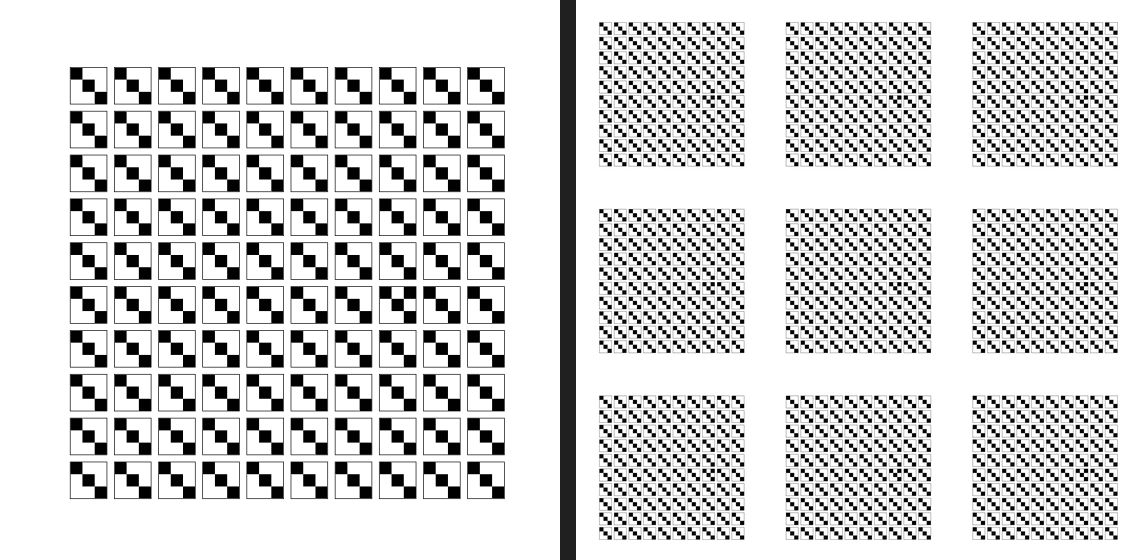
Left: one tile. Right: repeated 3 by 3.
Reproduce this pattern procedurally as a Shadertoy shader.

```glsl
const vec2  GRID_COUNT  = vec2(10.0);
const vec2  GRID_CENTER = vec2(0.5130, 0.4946);
const vec2  PITCH       = vec2(0.07885, 0.0783);
const float TILE_SIZE   = 0.0656;
const float LINE_WIDTH  = 0.0012;
const vec2  ODD_TILE    = vec2(7.0, 4.0);   // the tile with one extra square
const vec3  PAPER       = vec3(1.0);
const vec3  INK         = vec3(0.005);

// Exact share of a pixel at p that lies inside a centred square
float squareCoverage(vec2 p, float size, vec2 pixel) {
    vec2 low  = max(p - 0.5 * pixel, vec2(-0.5 * size));
    vec2 high = min(p + 0.5 * pixel, vec2( 0.5 * size));
    vec2 overlap = max(high - low, 0.0) / pixel;
    return overlap.x * overlap.y;
}

float outlineCoverage(vec2 p, vec2 pixel) {
    return squareCoverage(p, TILE_SIZE + LINE_WIDTH, pixel)
         - squareCoverage(p, TILE_SIZE - LINE_WIDTH, pixel);
}

// Three squares stepping down from the upper left
float diagonalCoverage(vec2 p, vec2 pixel) {
    float side = TILE_SIZE / 3.0;
    float ink = 0.0;
    for (int i = -1; i <= 1; i++) {
        vec2 center = side * float(i) * vec2(1.0, -1.0);
        ink += squareCoverage(p - center, side, pixel);
    }
    return ink;
}

void mainImage(out vec4 fragColor, in vec2 fragCoord) {
    vec2 pixel = 1.0 / iResolution.xy;
    vec2 uv = fragCoord * pixel;

    // Tile index and position relative to the tile centre
    vec2 grid = (uv - GRID_CENTER) / PITCH + 0.5 * GRID_COUNT;
    vec2 tile = floor(grid);
    vec2 p = (fract(grid) - 0.5) * PITCH;

    float ink = max(outlineCoverage(p, pixel), diagonalCoverage(p, pixel));

    // Extra upper right square
    if (tile == ODD_TILE) {
        float side = TILE_SIZE / 3.0;
        ink = max(ink, squareCoverage(p - vec2(side), side, pixel));
    }

    // Blank margin around the block of tiles
    bool inside = all(greaterThanEqual(tile, vec2(0.0)))
               && all(lessThan(tile, GRID_COUNT));
    ink = inside ? clamp(ink, 0.0, 1.0) : 0.0;

    fragColor = vec4(mix(PAPER, INK, ink), 1.0);
}
```
